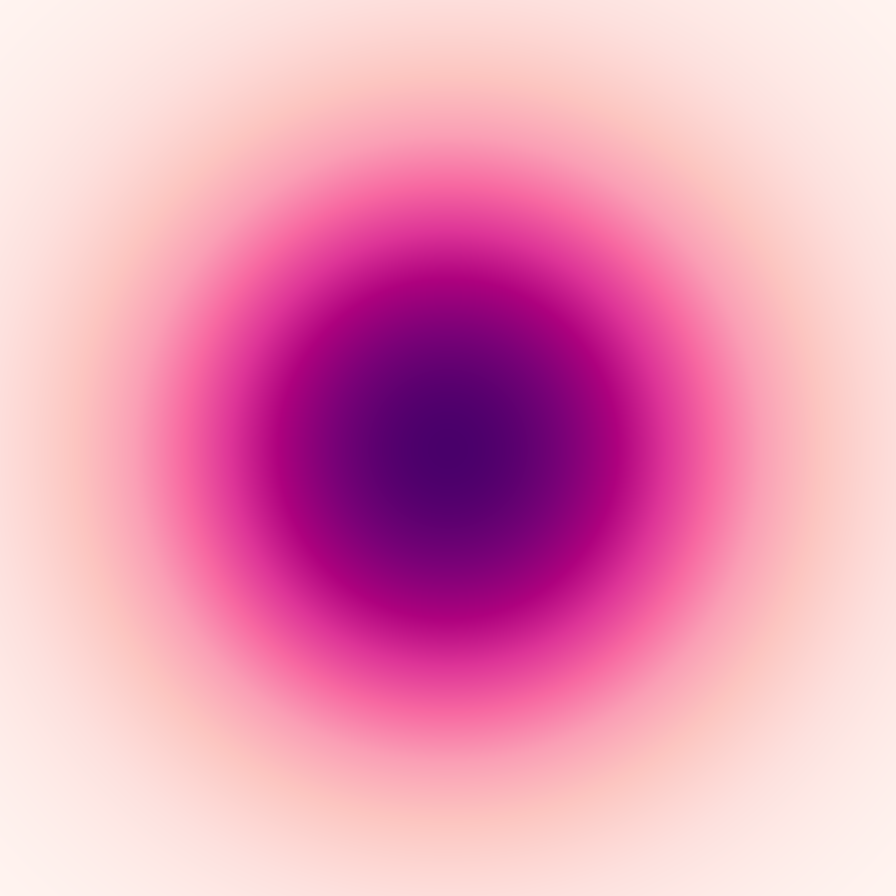
This background is drawn by a three.js fragment shader. Its source:

```glsl
// Soft radial glow: a Gaussian hill coloured from pale pink to deep violet.
#define CENTER vec2(0.5, 0.499)
#define SIGMA 0.25
#define STEPS 8.0

varying vec2 vUv;

// Colour stops, from the outer rim to the core
const vec3 CREAM   = vec3(1.000, 0.969, 0.953);
const vec3 BLUSH   = vec3(0.992, 0.878, 0.867);
const vec3 PEACH   = vec3(0.988, 0.773, 0.753);
const vec3 ROSE    = vec3(0.980, 0.624, 0.710);
const vec3 PINK    = vec3(0.969, 0.408, 0.631);
const vec3 MAGENTA = vec3(0.867, 0.204, 0.592);
const vec3 BERRY   = vec3(0.682, 0.004, 0.494);
const vec3 PURPLE  = vec3(0.478, 0.004, 0.467);
const vec3 VIOLET  = vec3(0.286, 0.000, 0.416);

// Blends toward the next stop once the level passes the given step
vec3 blendStop(vec3 color, vec3 nextColor, float level, float stepIndex) {
  return mix(color, nextColor, clamp(level - stepIndex, 0.0, 1.0));
}

// Evenly spaced piecewise linear ramp for a height from 0 to 1
vec3 glowRamp(float height) {
  float level = height * STEPS;
  vec3 color = blendStop(CREAM, BLUSH, level, 0.0);
  color = blendStop(color, PEACH, level, 1.0);
  color = blendStop(color, ROSE, level, 2.0);
  color = blendStop(color, PINK, level, 3.0);
  color = blendStop(color, MAGENTA, level, 4.0);
  color = blendStop(color, BERRY, level, 5.0);
  color = blendStop(color, PURPLE, level, 6.0);
  return blendStop(color, VIOLET, level, 7.0);
}

void main() {
  // Gaussian falloff from the centre
  vec2 offset = vUv - CENTER;
  float height = exp(-dot(offset, offset) / (2.0 * SIGMA * SIGMA));

  gl_FragColor = vec4(glowRamp(height), 1.0);
}
```
